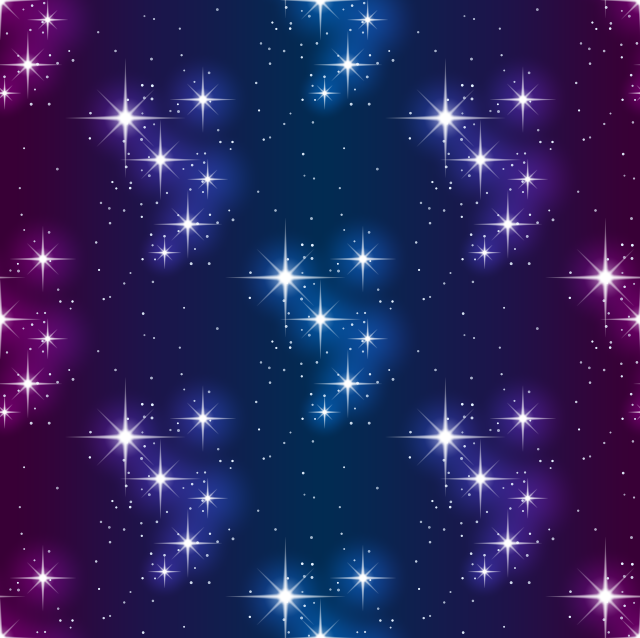
Give the GLSL for this background, as a Shadertoy shader.

```glsl
// Repeating night sky: sparkling star clusters with coloured glows over a plum-to-teal gradient.

const vec2 CLUSTER = vec2(0.446, 0.565);

// Each star: offset from the cluster origin, ray length, glow radius
const vec4 STARS[6] = vec4[6](
    vec4(0.0, 0.0, 0.094, 0.080),
    vec4(0.0547, -0.0655, 0.063, 0.080),
    vec4(0.1210, 0.0290, 0.052, 0.075),
    vec4(0.1285, -0.0960, 0.032, 0.085),
    vec4(0.0975, -0.1665, 0.054, 0.072),
    vec4(0.0612, -0.2110, 0.026, 0.044));

vec3 hash3(vec2 p) {
    vec3 q = fract(p.xyx * vec3(0.1031, 0.1030, 0.0973) + 0.137);
    q += dot(q, q.yxz + 33.33);
    return fract((q.xxy + q.yzz) * q.zyx);
}

// Offset to the nearest point of a centred square lattice of period 0.5
vec2 latticeOffset(vec2 d) {
    vec2 corner = mod(d + 0.25, 0.5) - 0.25;
    vec2 middle = mod(d, 0.5) - 0.25;
    return dot(corner, corner) < dot(middle, middle) ? corner : middle;
}

// Tapered ray along x, fading towards both tips
float needle(vec2 d, float len, float width, float px) {
    float t = clamp(1.0 - abs(d.x) / len, 0.0, 1.0);
    return pow(t, 0.8) * (1.0 - smoothstep(0.0, width * t * t + px, abs(d.y)));
}

// Eight-pointed sparkle with a solid core and a soft halo
float sparkle(vec2 d, float len, float px) {
    vec2 diag = vec2(d.x + d.y, d.y - d.x) * 0.7071;
    float cross = max(needle(d, len, len * 0.065, px), needle(d.yx, len, len * 0.065, px));
    float slant = max(needle(diag, len * 0.68, len * 0.045, px),
                      needle(diag.yx, len * 0.68, len * 0.045, px));
    float r = length(d) / len;
    float core = 1.0 - smoothstep(0.06, 0.16, r);
    float halo = 0.55 * pow(max(1.0 - r / 0.36, 0.0), 1.3);
    return 1.0 - (1.0 - cross) * (1.0 - 0.7 * slant) * (1.0 - core) * (1.0 - halo);
}

// Small dots, one per grid cell at most, denser around the clusters
float dust(vec2 p, float px) {
    vec2 cell = floor(p * 48.0);
    float row = floor(cell.y / 12.0);
    vec2 id = vec2(mod(cell.x - 12.0 * row, 24.0), cell.y - 12.0 * row);
    vec3 h = hash3(id + 3.7);
    vec2 centre = (cell + 0.15 + 0.7 * h.xy) / 48.0;
    float away = length(latticeOffset(centre - CLUSTER - vec2(0.07, -0.08)));
    float density = mix(0.48, 0.17, smoothstep(0.06, 0.18, away));
    vec3 look = hash3(id + 61.3);
    float radius = mix(0.0014, 0.0023, look.x);
    float dot_ = 1.0 - smoothstep(radius - 0.6 * px, radius + 0.6 * px, length(p - centre));
    return step(h.z, density) * dot_ * mix(0.6, 1.0, look.y);
}

void mainImage(out vec4 fragColor, in vec2 fragCoord) {
    vec2 p = fragCoord / iResolution.xy;
    float px = 1.0 / min(iResolution.x, iResolution.y);

    // Sky gradient from the centre line to the sides
    float side = abs(p.x - 0.505) * 2.0;
    vec3 sky = mix(vec3(0.0, 0.175, 0.325), vec3(0.115, 0.075, 0.29), smoothstep(-0.1, 0.65, side));
    sky = mix(sky, vec3(0.22, 0.0, 0.21), smoothstep(0.5, 1.0, side));

    // Gather glow and sparkle from every star of the repeated cluster
    float dark = 1.0;
    float unlit = 1.0;
    for (int i = 0; i < 6; i++) {
        vec2 d = latticeOffset(p - CLUSTER - STARS[i].xy);
        dark *= 1.0 - 0.62 * (1.0 - smoothstep(0.0, 1.0, length(d) / STARS[i].w));
        unlit *= 1.0 - sparkle(d, STARS[i].z, px);
    }

    // The glow intensifies the local sky colour
    vec3 color = sky * (1.0 + 1.5 * (1.0 - dark));
    color = mix(color, vec3(0.90, 0.95, 1.0), dust(p, px));
    color = mix(color, vec3(1.0), 1.0 - unlit);
    fragColor = vec4(color, 1.0);
}
```
